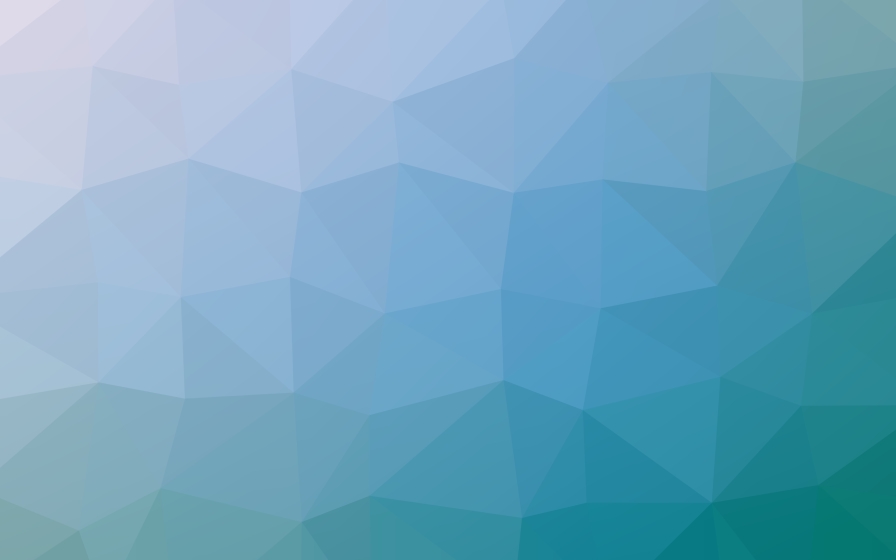
Write a WebGL 1 fragment shader that draws this background.

```glsl
precision highp float;

// Low-poly mosaic fading from pale lilac through blue to deep teal.
// A jittered lattice is cut into triangles along its better diagonals, and
// each facet takes its colour from a smooth gradient at its centroid.

uniform vec2 u_resolution;

const vec2 GRID = vec2(8.533, 5.333);      // lattice cells across the canvas
const vec2 GRID_SHIFT = vec2(0.167, 0.222);
const vec2 JITTER = vec2(0.30, 0.30);      // random spread of the vertices
const vec2 WEAVE = vec2(-0.095, 0.13);     // alternating offset of columns
const float COLUMN_LEAN = -0.075;
const float ROW_WAVE = 2.2;
const float ROW_CENTRE = 3.5;
const float FACET_SLOPE = 0.25;            // gradient left inside a facet
const float FACET_TINT = 0.035;            // random lightness of a facet
const float ROW_EASE = 1.35;               // holds the upper colours longer

// Gradient stops, left to right, for the top, middle and bottom rows
const vec3 LILAC      = vec3(0.87, 0.85, 0.91);
const vec3 PERIWINKLE = vec3(0.73, 0.78, 0.89);
const vec3 SKY        = vec3(0.55, 0.70, 0.84);
const vec3 SAGE       = vec3(0.47, 0.64, 0.66);
const vec3 MIST       = vec3(0.68, 0.77, 0.86);
const vec3 CORNFLOWER = vec3(0.53, 0.69, 0.83);
const vec3 AZURE      = vec3(0.32, 0.61, 0.79);
const vec3 LAGOON     = vec3(0.17, 0.53, 0.58);
const vec3 LICHEN     = vec3(0.48, 0.65, 0.66);
const vec3 SEA        = vec3(0.33, 0.59, 0.64);
const vec3 TEAL       = vec3(0.06, 0.51, 0.58);
const vec3 PINE       = vec3(0.00, 0.45, 0.41);

float hash(vec2 p) {
  return fract(sin(dot(p, vec2(127.1, 311.7))) * 43758.5453);
}

float cross2(vec2 a, vec2 b) {
  return a.x * b.y - a.y * b.x;
}

// Four evenly spaced colour stops
vec3 ramp(float t, vec3 a, vec3 b, vec3 c, vec3 d) {
  float s = 3.0 * t;
  vec3 col = mix(a, b, clamp(s, 0.0, 1.0));
  col = mix(col, c, clamp(s - 1.0, 0.0, 1.0));
  return mix(col, d, clamp(s - 2.0, 0.0, 1.0));
}

// Smooth colour field; uv.y runs from the top down
vec3 gradient(vec2 uv) {
  uv = clamp(uv, 0.0, 1.0);
  vec3 top = ramp(uv.x, LILAC, PERIWINKLE, SKY, SAGE);
  vec3 middle = ramp(uv.x, MIST, CORNFLOWER, AZURE, LAGOON);
  vec3 bottom = ramp(uv.x, LICHEN, SEA, TEAL, PINE);
  float upper = pow(clamp(2.0 * uv.y, 0.0, 1.0), ROW_EASE);
  float lower = pow(clamp(2.0 * uv.y - 1.0, 0.0, 1.0), ROW_EASE);
  return mix(mix(top, middle, upper), bottom, lower);
}

// Lattice point with alternating and random displacement
vec2 vertex(vec2 id) {
  float parity = 1.0 - 2.0 * mod(id.x, 2.0);
  vec2 weave = WEAVE * parity * vec2(1.0, cos(ROW_WAVE * (id.y - ROW_CENTRE)));
  vec2 random = vec2(hash(id), hash(id + 37.3)) - 0.5;
  return id + weave + vec2(COLUMN_LEAN, 0.0) + JITTER * random;
}

// Signed distance to the line a-b, positive on its left
float edge(vec2 p, vec2 a, vec2 b) {
  return cross2(b - a, p - a) / length(b - a);
}

// Colour and coverage of one facet, premultiplied
vec4 facet(vec2 p, vec2 a, vec2 b, vec2 c, float seed, float aa) {
  float side = cross2(b - a, c - a) < 0.0 ? -1.0 : 1.0;
  float d = min(side * edge(p, a, b), min(side * edge(p, b, c), side * edge(p, c, a)));
  float cover = smoothstep(-aa, aa, d);
  vec2 spot = mix((a + b + c) / 3.0, p, FACET_SLOPE);
  vec3 col = gradient((spot - GRID_SHIFT) / GRID) + FACET_TINT * (seed - 0.5);
  return vec4(col, 1.0) * cover;
}

// True when b and d lie on opposite sides of the diagonal a-c
bool splits(vec2 a, vec2 c, vec2 b, vec2 d) {
  return cross2(c - a, b - a) * cross2(c - a, d - a) < 0.0;
}

void main() {
  vec2 uv = gl_FragCoord.xy / u_resolution;
  vec2 p = vec2(uv.x, 1.0 - uv.y) * GRID + GRID_SHIFT;
  float aa = 0.7 * GRID.y / u_resolution.y;
  vec4 sum = vec4(0.0);

  // Displaced quads can reach into neighbouring cells
  for (int j = -1; j <= 1; j++) {
    for (int i = -1; i <= 1; i++) {
      vec2 id = floor(p) + vec2(float(i), float(j));
      vec2 a = vertex(id);
      vec2 b = vertex(id + vec2(1.0, 0.0));
      vec2 c = vertex(id + vec2(1.0, 1.0));
      vec2 d = vertex(id + vec2(0.0, 1.0));

      // Cut along the shorter diagonal that stays inside the quad
      bool shorter = distance(a, c) < distance(b, d);
      bool cutAC = splits(a, c, b, d) && (shorter || !splits(b, d, a, c));
      vec2 tip = cutAC ? c : d;
      vec2 base = cutAC ? a : b;
      sum += facet(p, a, b, tip, hash(id + 11.7), aa);
      sum += facet(p, base, c, d, hash(id + 53.1), aa);
    }
  }
  gl_FragColor = vec4(sum.rgb / max(sum.a, 0.0001), 1.0);
}
```
